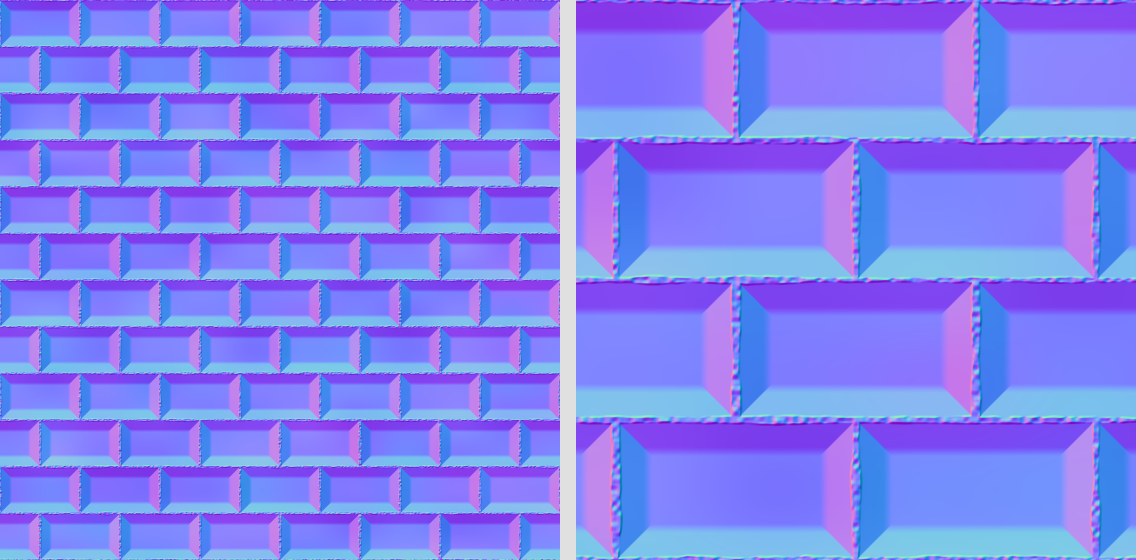
Left, the full canvas; right, a detail of the centre.
Give the GLSL for this texture map, as a Shadertoy shader.

```glsl
const vec2  TILES        = vec2(7.0, 12.0);      // repeats across and down
const float BEVEL_WIDTH  = 0.0188;               // joint centre to flat face
const float BEVEL_SLOPE  = 0.57;
const float BEVEL_SOFT   = 0.0026;               // rounding where bevel meets face
const vec2  JOINT_HALF   = vec2(0.0023, 0.0018); // upright, level joints
const float JOINT_RAGGED = 0.0026;
const float JOINT_EDGE   = 0.0005;
const float GROUT_GRAIN  = 320.0;                // whole number, so grain wraps
const float GROUT_HEIGHT = 0.0026;
const float TILE_TILT    = 0.14;
const float GLAZE_WAVE   = 0.22;
const float SAMPLE_STEP  = 0.0005;               // spacing of the slope samples
const int   AA           = 2;

// Integer hash of a lattice cell, 0 to 1
float hash(vec2 cell, uint seed) {
    uint h = uint(cell.x) * 1597u + uint(cell.y) * 51749u + seed * 7919u;
    h = h * 747796u + 28913u;
    h = (h ^ (h >> 15u)) * 277803u;
    h = (h ^ (h >> 13u)) * 668265u;
    h ^= h >> 16u;
    return float(h & 65535u) / 65535.0;
}

// Value noise that wraps over the unit canvas
float noise(vec2 p, vec2 period, uint seed) {
    p *= period;
    vec2 cell = floor(p);
    vec2 f = p - cell;
    f = f * f * (3.0 - 2.0 * f);
    vec2 a = mod(cell, period);
    vec2 b = mod(cell + 1.0, period);
    return mix(mix(hash(a, seed), hash(vec2(b.x, a.y), seed), f.x),
               mix(hash(vec2(a.x, b.y), seed), hash(b, seed), f.x), f.y);
}

float smoothMin(float a, float b, float k) {
    float h = max(k - abs(a - b), 0.0) / k;
    return min(a, b) - 0.25 * h * h * k;
}

// Running bond: every other row moves by half a tile
vec2 bondGrid(vec2 p) {
    vec2 grid = p * TILES;
    grid.x += 0.5 * mod(floor(grid.y) + 1.0, 2.0);
    return grid;
}

vec2 edgeDistance(vec2 p) {
    return (0.5 - abs(fract(bondGrid(p)) - 0.5)) / TILES;
}

// 1 on the tile, 0 in the ragged joint
float tileMask(vec2 p, vec2 toEdge) {
    float ragged = 0.7 * noise(p, vec2(42.0), 1u) + 0.3 * noise(p, vec2(170.0), 2u) - 0.5;
    vec2 inside = toEdge - JOINT_HALF - JOINT_RAGGED * ragged;
    return smoothstep(-JOINT_EDGE, JOINT_EDGE, min(inside.x, inside.y));
}

float surfaceHeight(vec2 p) {
    vec2 toEdge = edgeDistance(p);
    float tile = BEVEL_SLOPE * smoothMin(min(toEdge.x, toEdge.y), BEVEL_WIDTH, BEVEL_SOFT);
    float grout = GROUT_HEIGHT * (noise(p, vec2(GROUT_GRAIN), 3u) - 0.5);
    return mix(grout, tile, tileMask(p, toEdge));
}

// Uneven setting of each tile plus slow waves in its glaze
vec2 tileLean(vec2 p) {
    vec2 id = mod(floor(bondGrid(p)), TILES);
    vec2 tilt = vec2(hash(id, 4u), hash(id, 5u)) - 0.5;
    vec2 waves = vec2(noise(p, vec2(11.0, 16.0), 6u), noise(p, vec2(11.0, 16.0), 7u)) - 0.5;
    return (TILE_TILT * tilt + GLAZE_WAVE * waves) * tileMask(p, edgeDistance(p));
}

vec3 normalColour(vec2 p) {
    vec2 e = vec2(SAMPLE_STEP, 0.0);
    vec2 slope = vec2(surfaceHeight(p + e.xy) - surfaceHeight(p - e.xy),
                      surfaceHeight(p + e.yx) - surfaceHeight(p - e.yx)) / (2.0 * SAMPLE_STEP);
    vec3 n = normalize(vec3(-slope - tileLean(p), 1.0));
    return 0.5 + 0.5 * vec3(n.x, -n.y, n.z);     // green points down
}

void mainImage(out vec4 fragColor, in vec2 fragCoord) {
    vec3 sum = vec3(0.0);
    for (int j = 0; j < AA; j++)
    for (int i = 0; i < AA; i++) {
        vec2 offset = (vec2(i, j) + 0.5) / float(AA) - 0.5;
        sum += normalColour((fragCoord + offset) / iResolution.xy);
    }
    fragColor = vec4(sum / float(AA * AA), 1.0);
}
```
